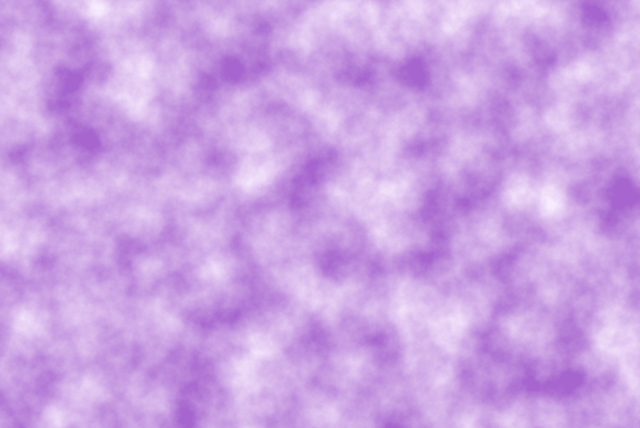
A Shadertoy shader for this texture:

```glsl
const vec3 SHADE_COLOR = vec3(0.655, 0.400, 0.810);
const vec3 LIGHT_COLOR = vec3(0.970, 0.920, 0.995);
const float CELLS_PER_HEIGHT = 7.0;
const int OCTAVES = 6;
const float GAIN = 0.5;
const float CONTRAST = 0.72;
const float BRIGHTNESS = 0.45;
const float OCTAVE_TURN = 0.6;
const vec2 OCTAVE_SHIFT = vec2(17.3, 9.7);
const float TAU = 6.2831853;

// Unit gradient at a lattice point, from an integer hash
vec2 latticeGradient(vec2 cell) {
    uvec2 q = uvec2(ivec2(cell) + 4096);
    uint h = q.x * 73856093u ^ q.y * 19349663u;
    h = (h ^ (h >> 16)) * 73244475u;
    h = (h ^ (h >> 15)) * 73244475u;
    h ^= h >> 16;
    float angle = TAU * float(h & 65535u) / 65536.0;
    return vec2(cos(angle), sin(angle));
}

// Gradient noise with a quintic fade
float gradientNoise(vec2 p) {
    vec2 cell = floor(p);
    vec2 f = p - cell;
    vec2 fade = f * f * f * (f * (f * 6.0 - 15.0) + 10.0);
    vec2 e = vec2(1.0, 0.0);
    float a = dot(latticeGradient(cell), f);
    float b = dot(latticeGradient(cell + e.xy), f - e.xy);
    float c = dot(latticeGradient(cell + e.yx), f - e.yx);
    float d = dot(latticeGradient(cell + e.xx), f - e.xx);
    return mix(mix(a, b, fade.x), mix(c, d, fade.x), fade.y);
}

// Fractal sum; each octave is turned to hide the lattice
float cloudNoise(vec2 p) {
    float s = sin(OCTAVE_TURN), c = cos(OCTAVE_TURN);
    mat2 octaveStep = 2.0 * mat2(c, s, -s, c);
    float sum = 0.0;
    float amplitude = 1.0;
    for (int i = 0; i < OCTAVES; i++) {
        sum += amplitude * gradientNoise(p);
        p = octaveStep * p + OCTAVE_SHIFT;
        amplitude *= GAIN;
    }
    return sum;
}

void mainImage(out vec4 fragColor, in vec2 fragCoord) {
    vec2 p = CELLS_PER_HEIGHT * fragCoord / iResolution.y;
    float tone = BRIGHTNESS + CONTRAST * cloudNoise(p + OCTAVE_SHIFT);
    vec3 color = mix(SHADE_COLOR, LIGHT_COLOR, clamp(tone, 0.0, 1.0));
    fragColor = vec4(color, 1.0);
}
```
